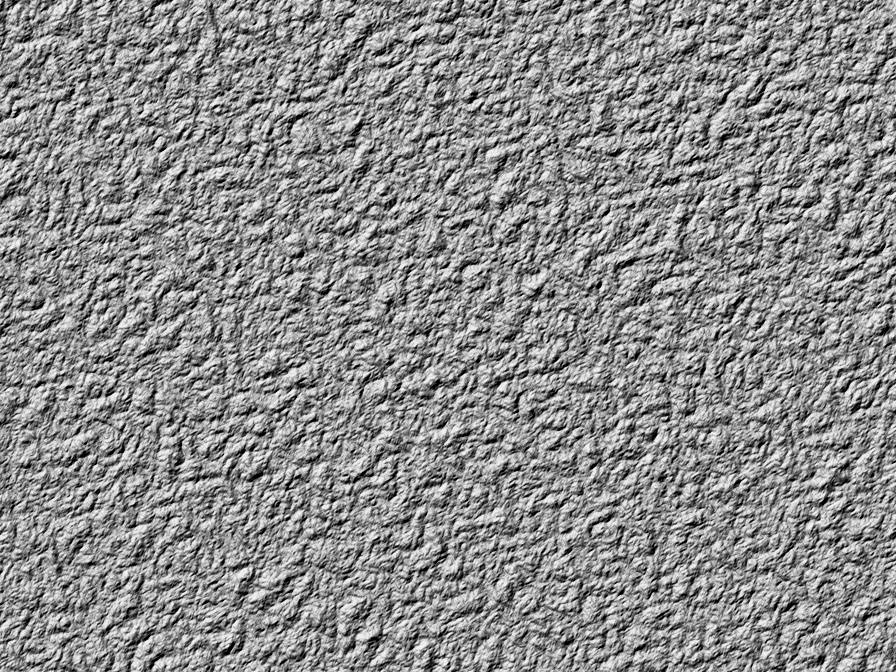
Reproduce this texture procedurally as a WebGL 2 fragment shader.

```glsl
#version 300 es
precision highp float;
precision highp int;
// Rough grey plaster: a height field of folded gradient noise, summed over
// several turned octaves, is lit by one distant lamp from the upper left.
// Slopes come from central differences, which also soften the finest grain.

uniform vec2 u_resolution;
out vec4 fragColor;

const int   OCTAVES       = 4;
const float BASE_CELLS    = 25.0;    // coarsest noise cells per canvas height
const float LACUNARITY    = 2.0;
const float STEEPENING    = 1.15;    // slope of each octave over the one before
const float OCTAVE_TURN   = 0.65;    // radians between octave lattices
const float RELIEF        = 0.345;   // steepness of the bumps
const float FOLD_SOFTNESS = 0.03;    // rounding of the creases
const float SLOPE_STEP    = 0.0015;  // half span of the slope, canvas heights
const float LAMP_AZIMUTH  = 2.27;    // radians, counter-clockwise from right
const float LAMP_HEIGHT   = 0.70;    // radians above the surface
const vec3  LAMP_COLOUR   = vec3(0.95);
const float TAU           = 6.2831853;

// Integer hash of a lattice cell, returned in 0..1
float hash(ivec2 cell) {
    uvec2 q = uvec2(cell) * uvec2(1597u, 3571u);
    uint h = (q.x ^ (q.y << 9)) + q.y * 747u;
    h = (h ^ (h >> 15)) * 73244475u;
    h = (h ^ (h >> 13)) * 73244475u;
    h ^= h >> 16;
    return float(h & 0xffffu) / 65536.0;
}

// Contribution of one lattice corner: a random unit slope
float corner(ivec2 cell, vec2 offset) {
    float angle = TAU * hash(cell);
    return dot(vec2(cos(angle), sin(angle)), offset);
}

float gradientNoise(vec2 p) {
    vec2 base = floor(p);
    vec2 f = p - base;
    ivec2 c = ivec2(base);
    vec2 w = f * f * f * (f * (f * 6.0 - 15.0) + 10.0);
    float low  = mix(corner(c, f),
                     corner(c + ivec2(1, 0), f - vec2(1.0, 0.0)), w.x);
    float high = mix(corner(c + ivec2(0, 1), f - vec2(0.0, 1.0)),
                     corner(c + ivec2(1, 1), f - vec2(1.0, 1.0)), w.x);
    return mix(low, high, w.y);
}

// Each octave is folded at zero, leaving round bumps between sharp creases
float surfaceHeight(vec2 p) {
    float height = 0.0;
    float cells = BASE_CELLS;
    float steepness = RELIEF;
    mat2 turn = mat2(cos(OCTAVE_TURN), sin(OCTAVE_TURN),
                     -sin(OCTAVE_TURN), cos(OCTAVE_TURN));
    for (int i = 0; i < OCTAVES; i++) {
        p = turn * p;
        vec2 shift = vec2(17.31, 41.73) * float(i + 1);
        float n = gradientNoise(p * cells + shift);
        height += steepness * sqrt(n * n + FOLD_SOFTNESS * FOLD_SOFTNESS) / cells;
        cells *= LACUNARITY;
        steepness *= STEEPENING;
    }
    return height;
}

void main() {
    vec2 p = gl_FragCoord.xy / u_resolution.y;

    // Surface normal
    vec2 dx = vec2(SLOPE_STEP, 0.0);
    vec2 dy = dx.yx;
    vec2 slope = vec2(surfaceHeight(p + dx) - surfaceHeight(p - dx),
                      surfaceHeight(p + dy) - surfaceHeight(p - dy))
                 / (2.0 * SLOPE_STEP);
    vec3 normal = normalize(vec3(-slope, 1.0));

    // Diffuse light
    vec2 heading = vec2(cos(LAMP_AZIMUTH), sin(LAMP_AZIMUTH));
    vec3 lamp = vec3(heading * cos(LAMP_HEIGHT), sin(LAMP_HEIGHT));
    float diffuse = max(dot(normal, lamp), 0.0);

    fragColor = vec4(LAMP_COLOUR * diffuse, 1.0);
}
```
